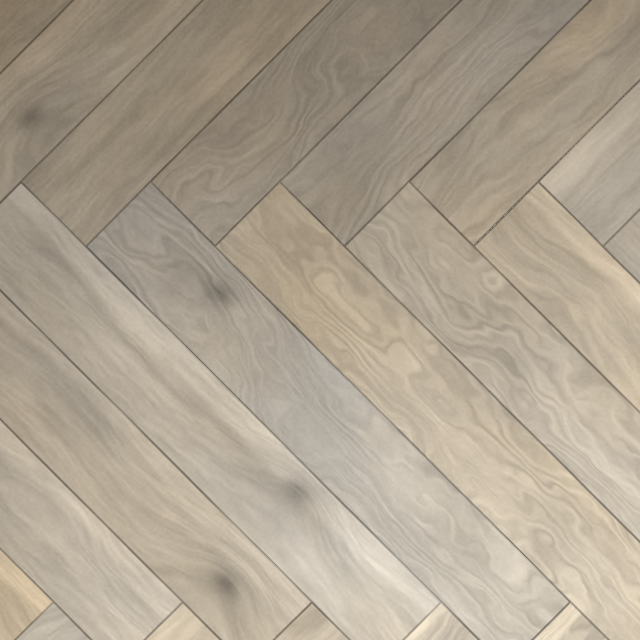
This texture is drawn by a Shadertoy shader. Its source:

```glsl
// Herringbone floor of pale weathered oak planks with grain, knots and thin dark joints

float hash(vec2 p) {
    return fract(sin(dot(p, vec2(127.1, 311.7))) * 43758.5453);
}

float noise(vec2 p) {
    vec2 i = floor(p), f = fract(p);
    f = f * f * (3.0 - 2.0 * f);
    return mix(mix(hash(i), hash(i + vec2(1, 0)), f.x),
               mix(hash(i + vec2(0, 1)), hash(i + vec2(1, 1)), f.x), f.y);
}

float fbm(vec2 p) {
    float sum = 0.0, amp = 0.5;
    for (int i = 0; i < 4; i++) {
        sum += amp * noise(p);
        p = p * 2.03 + 17.3;
        amp *= 0.5;
    }
    return sum;
}

const float PERIOD = 0.202;     // width of one zigzag tooth
const float ROW = 3.25;         // row height, in teeth
const float PLANK = 2.0 * ROW;  // plank length, in plank widths

// Height of the zigzag joint below row n
float zigzag(float x, float n) {
    return n * ROW - abs(fract(x - 0.25 * mod(n, 2.0) + 0.5) - 0.5);
}

// xy: position along and across the plank, zw: plank id
vec4 herringbone(vec2 p) {
    float n = floor(p.y / ROW);
    if (p.y >= zigzag(p.x, n + 1.0)) n += 1.0;
    float odd = mod(n, 2.0);
    vec2 q = vec2((p.x - 0.25 * odd) * (1.0 - 2.0 * odd), p.y - n * ROW);
    float lane = floor(q.x - q.y);
    return vec4(q.x + q.y - lane, fract(q.x - q.y), lane, n);
}

// Tonal change of the wood; q is measured in plank widths
float woodGrain(vec2 q, vec2 id) {
    vec2 seed = 40.0 * vec2(hash(id + 1.7), hash(id + 4.3));

    // Knot, around which the grain bends
    vec2 k = q - vec2(0.8 + 4.9 * hash(id + 3.1), 0.25 + 0.5 * hash(id + 5.9));
    float hasKnot = step(0.5, hash(id + 8.2));
    float swell = hasKnot * exp(-dot(k * k, vec2(2.5, 7.0)));
    float core = hasKnot * exp(-dot(k * k, vec2(35.0, 90.0)));

    // Arched growth rings, strong on some planks only
    float figure = smoothstep(0.25, 0.9, hash(id + 6.4));
    float warp = fbm(q * vec2(0.8, 1.6) + seed);
    float v = q.y + 0.35 * swell + (0.3 + 1.1 * figure) * warp;
    float rings = sin(v * 48.0 + 3.0 * noise(q * vec2(3.0, 6.0) + seed));
    float ringFade = noise(q * vec2(0.9, 2.5) + seed + 9.0);

    // Long streaks and short pores
    float streaks = fbm(vec2(q.x * 0.9, v * 9.0) + seed) - 0.47;
    float pores = noise(vec2(q.x * 5.0, v * 32.0) + seed) - 0.5;
    float blotch = fbm(q * vec2(1.2, 2.2) + seed + 21.0) - 0.47;

    return 0.15 * streaks + 0.055 * pores + 0.12 * blotch
         + 0.03 * rings * ringFade * (0.3 + figure) - 0.05 * swell - 0.17 * core;
}

void mainImage(out vec4 fragColor, in vec2 fragCoord) {
    vec2 uv = fragCoord / iResolution.xy;
    float px = 1.0 / iResolution.y;
    vec4 plank = herringbone((uv - vec2(0.033, 0.716)) / PERIOD);
    vec2 q = plank.xy, id = plank.zw;

    // Light grows from the upper left to the lower right
    float light = 1.03 - 0.85 * uv.y + 0.28 * (uv.x - 0.5);
    light += 0.22 * (hash(id + 2.6) - 0.5);
    vec3 color = mix(vec3(0.50, 0.45, 0.38), vec3(0.81, 0.76, 0.68), clamp(light, 0.0, 1.1));

    // Warm and grey-green tints, drifting along each plank
    float tint = hash(id + 7.7) - 0.5 + 0.9 * (fbm(q * vec2(0.6, 1.3) + id * 7.0) - 0.47);
    color += tint * vec3(0.035, 0.003, -0.045);

    color *= 1.0 + 1.25 * woodGrain(q, id);

    // Pale sapwood along one side of some planks
    float sapEdge = 0.1 + 0.25 * noise(vec2(q.x * 0.8, hash(id) * 50.0));
    float sap = step(0.6, hash(id + 9.5)) * (1.0 - smoothstep(sapEdge - 0.08, sapEdge + 0.04, q.y));
    color = mix(color, color * 1.08 + 0.01, sap);

    // Joints of uneven darkness
    float edge = min(min(q.y, 1.0 - q.y), min(q.x, PLANK - q.x)) * PERIOD * 0.7071;
    float gap = 1.0 - smoothstep(0.0003, 0.0014 + px, edge);
    color *= 1.0 - gap * (0.18 + 0.25 * noise(q * 1.7 + id * 5.0));

    // Fine surface speckle
    color += 0.025 * (noise(uv * 260.0) - 0.5);

    fragColor = vec4(color, 1.0);
}
```
